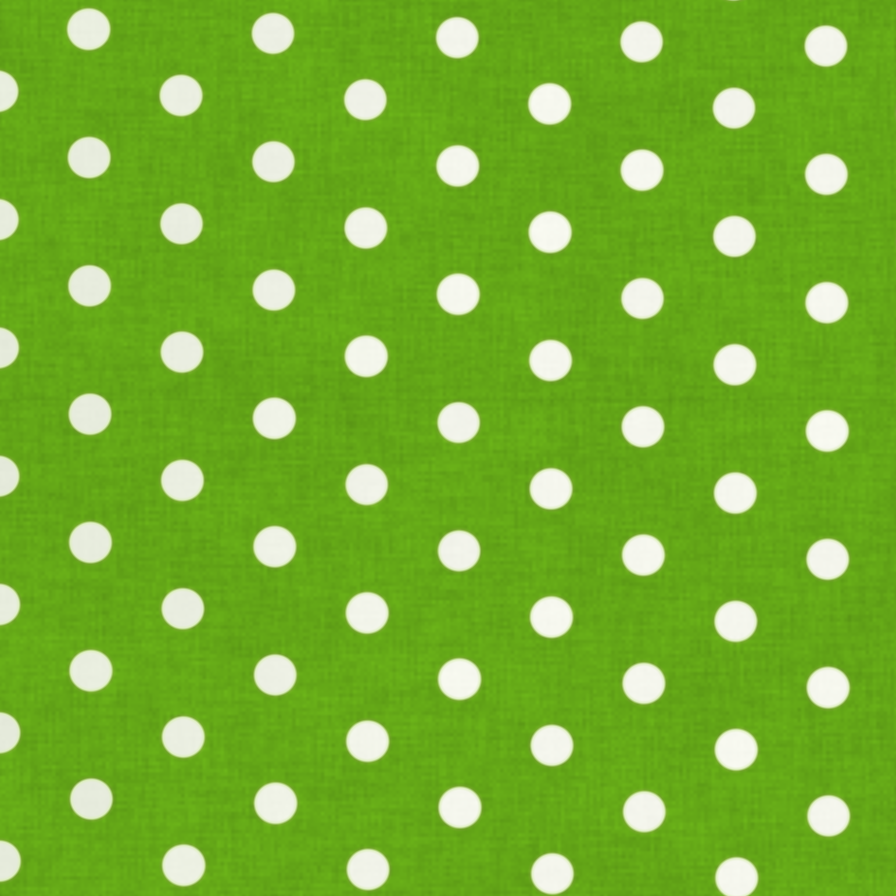
Write a three.js fragment shader that draws this pattern.

```glsl
// Green woven cotton printed with staggered off-white polka dots, slightly skewed.
varying vec2 vUv;

// Lattice: dots sit on the corners and the centre of each cell
const vec2 FIRST_DOT = vec2(0.0990, 0.9674);
const vec2 STEP_ACROSS = vec2(0.2057, -0.0047);
const vec2 STEP_UP = vec2(-0.0005, 0.1432);

// Dots
const vec2 DOT_RADII = vec2(0.0238, 0.0230);
const float SIZE_VARIATION = 0.02;
const float TONE_VARIATION = 0.02;
const float EDGE_SOFTNESS = 0.0017;
const float RIM_WIDTH = 0.0030;

// Cloth
const float THREADS = 250.0;
const float THREAD_STRETCH = 7.0;
const float WEAVE_STRENGTH = 0.09;
const float BLOTCH_STRENGTH = 0.03;
const float CREASE_Y = 0.554;
const float CREASE_WIDTH = 0.002;
const float CREASE_STRENGTH = 0.025;

// Colours
const vec3 GREEN = vec3(0.390, 0.652, 0.090);
const vec3 OLIVE_RIM = vec3(0.48, 0.64, 0.20);
const vec3 DOT_SHADED = vec3(0.905, 0.925, 0.865);
const vec3 DOT_LIT = vec3(0.960, 0.965, 0.930);
const vec3 DOT_EDGE = vec3(0.87, 0.94, 0.74);

float hash(vec2 p) {
  vec3 q = fract(vec3(p.xyx) * 0.1031);
  q += dot(q, q.yzx + 33.33);
  return fract((q.x + q.y) * q.z);
}

float valueNoise(vec2 p) {
  vec2 i = floor(p);
  vec2 f = fract(p);
  f = f * f * (3.0 - 2.0 * f);
  float low = mix(hash(i), hash(i + vec2(1.0, 0.0)), f.x);
  float high = mix(hash(i + vec2(0.0, 1.0)), hash(i + 1.0), f.x);
  return mix(low, high, f.y);
}

float cross2(vec2 a, vec2 b) {
  return a.x * b.y - a.y * b.x;
}

// Position measured in lattice steps
vec2 toLattice(vec2 p) {
  vec2 d = p - FIRST_DOT;
  return vec2(cross2(d, STEP_UP), cross2(STEP_ACROSS, d))
    / cross2(STEP_ACROSS, STEP_UP);
}

// Signed distance (x) and random tone (y) of the nearest dot on one sublattice
vec2 nearestDot(vec2 p, float shift) {
  vec2 id = floor(toLattice(p) - shift + 0.5) + shift;
  vec2 centre = FIRST_DOT + id.x * STEP_ACROSS + id.y * STEP_UP;
  float random = hash(id * 2.0 + 71.0) - 0.5;
  vec2 radii = DOT_RADII * (1.0 + SIZE_VARIATION * random);
  float dist = (length((p - centre) / radii) - 1.0) * radii.y;
  return vec2(dist, random);
}

// Crossing threads, roughly in -1..1
float weave(vec2 p) {
  float weft = valueNoise(p * vec2(THREADS / THREAD_STRETCH, THREADS));
  float warp = valueNoise(p * vec2(THREADS, THREADS / THREAD_STRETCH) + 19.0);
  float grain = valueNoise(p * THREADS + 47.0);
  return (weft + warp + grain) * 0.667 - 1.0;
}

void main() {
  vec2 p = vUv;
  float blur = max(EDGE_SOFTNESS, fwidth(p.x) * 0.75);
  float threads = weave(p);

  // Cloth with thread tone, broad blotches and a faint crease
  float blotch = valueNoise(p * 9.0) + valueNoise(p * 23.0) - 1.0;
  float crease = exp(-pow((p.y - CREASE_Y) / CREASE_WIDTH, 2.0));
  float shade = 1.0 + WEAVE_STRENGTH * threads + BLOTCH_STRENGTH * blotch
    - CREASE_STRENGTH * crease;
  vec3 color = GREEN * shade;

  // Nearest dot among corners and centres
  vec2 corner = nearestDot(p, 0.0);
  vec2 middle = nearestDot(p, 0.5);
  vec2 dotInfo = corner.x < middle.x ? corner : middle;
  float dist = dotInfo.x;

  // Print: olive rim, tinted edge, and light rising towards the right
  float rim = 1.0 - smoothstep(0.0, RIM_WIDTH + blur, dist);
  color = mix(color, OLIVE_RIM * shade, 0.7 * rim);
  vec3 ink = mix(DOT_SHADED, DOT_LIT, smoothstep(0.0, 0.6, p.x));
  ink *= 1.0 + TONE_VARIATION * dotInfo.y + 0.012 * threads;
  ink = mix(ink, DOT_EDGE, smoothstep(-RIM_WIDTH - blur, 0.0, dist));
  color = mix(color, ink, 1.0 - smoothstep(-blur, blur, dist));

  gl_FragColor = vec4(color, 1.0);
}
```
